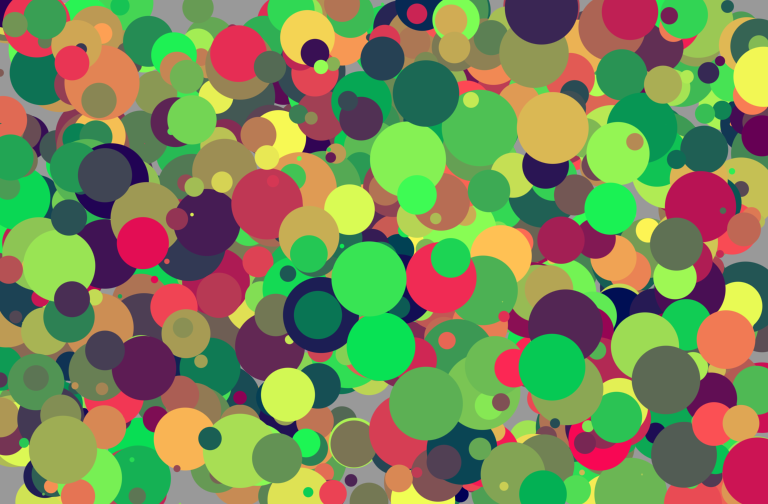
This pattern is drawn by a Shadertoy shader. Its source:

```glsl
// Heap of opaque flat discs with random size, place and red-green mix
#define DISC_COUNT 1000
#define MAX_RADIUS 0.076
#define BLUE_LEVEL 0.33
#define BACKDROP vec3(0.6)
#define EDGE_SOFTNESS 0.0015
#define SEED 3.7

// Two random values in 0..1 from one number
vec2 hash2(float n) {
    return fract(sin(n * vec2(12.9898, 78.233) + vec2(0.7, 2.3)) * 43758.5453);
}

void mainImage(out vec4 fragColor, in vec2 fragCoord) {
    // Height of the canvas is one unit
    vec2 canvas = vec2(iResolution.x / iResolution.y, 1.0);
    vec2 p = fragCoord / iResolution.y;

    vec3 color = vec3(0.0);
    float uncovered = 1.0;

    // Front to back, stopping once the point is fully covered
    for (int i = 0; i < DISC_COUNT; i++) {
        float id = float(i) + SEED;
        vec2 center = hash2(id) * canvas;
        vec2 offset = p - center;
        float reach = MAX_RADIUS + EDGE_SOFTNESS;
        if (dot(offset, offset) > reach * reach) continue;

        float radius = MAX_RADIUS * hash2(id + 0.317).x;
        float dist = length(offset) - radius;
        float cover = 1.0 - smoothstep(-EDGE_SOFTNESS, EDGE_SOFTNESS, dist);
        vec3 discColor = vec3(hash2(id + 0.613), BLUE_LEVEL);

        color += uncovered * cover * discColor;
        uncovered *= 1.0 - cover;
        if (uncovered < 0.002) break;
    }

    fragColor = vec4(color + uncovered * BACKDROP, 1.0);
}
```
